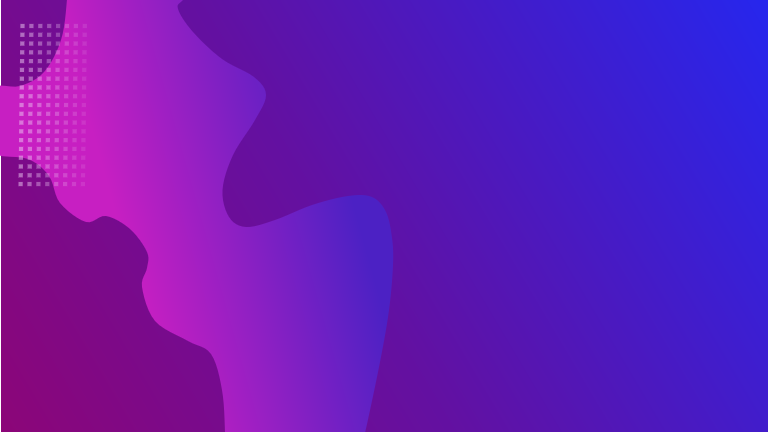
Write a WebGL 2 fragment shader that draws this background.

```glsl
#version 300 es
precision highp float;
// Diagonal plum-to-blue backdrop crossed by a flowing magenta-to-violet band.
// Both band edges are Catmull-Rom splines, turned into signed distances by
// counting row crossings; a fading grid of small squares sits on the upper left.

uniform vec2 u_resolution;
out vec4 outColor;

// Design units: the canvas is GRID units high, origin at the lower left.
const float GRID = 432.0;

// Backdrop gradient
const vec2 BACK_DIR = vec2(0.86, 0.51);
const float BACK_LENGTH = 880.0;
const float BACK_MID = 0.45;
const vec3 PLUM = vec3(0.55, 0.02, 0.47);
const vec3 PURPLE = vec3(0.385, 0.065, 0.635);
const vec3 BLUE = vec3(0.15, 0.15, 0.93);

// Band gradient
const vec2 BAND_DIR = vec2(0.96, 0.27);
const float BAND_START = 170.0;
const float BAND_END = 400.0;
const vec3 MAGENTA = vec3(0.78, 0.12, 0.76);
const vec3 VIOLET = vec3(0.30, 0.13, 0.77);

// Grid of squares
const vec2 DOT_ORIGIN = vec2(22.5, 406.0);
const vec2 DOT_STEP = vec2(8.9, 8.78);
const vec2 DOT_COUNT = vec2(8.0, 19.0);
const float DOT_HALF = 2.1;
const float DOT_SHEAR = 0.012;
const vec3 DOT_COLOR = vec3(0.93, 0.80, 0.95);

const float MARGIN = 1.0; // white strip beside the backdrop

// Spline knots of the band's edges, from top to bottom
const int KNOTS = 23;
const int STEPS = 6;
const vec2 LEFT_EDGE[KNOTS] = vec2[KNOTS](
  vec2(68, 472), vec2(67, 433), vec2(61, 392), vec2(44, 360), vec2(20, 346),
  vec2(-8, 344), vec2(-20, 312), vec2(-8, 279.5), vec2(28, 273), vec2(49, 256),
  vec2(60, 229), vec2(86, 210), vec2(106, 216), vec2(130, 203), vec2(147, 180),
  vec2(147, 164), vec2(142, 145), vec2(155, 111), vec2(188, 91), vec2(211, 78),
  vec2(222, 42), vec2(225, -1), vec2(225, -40));
const vec2 RIGHT_EDGE[KNOTS] = vec2[KNOTS](
  vec2(210, 457), vec2(184, 433), vec2(178, 423), vec2(193, 400), vec2(222, 373),
  vec2(254, 355), vec2(266, 337), vec2(255, 312), vec2(233, 277), vec2(222.5, 242),
  vec2(229, 215), vec2(246, 205), vec2(275, 212), vec2(312, 227), vec2(348, 236),
  vec2(372, 235), vec2(386, 220), vec2(392, 194), vec2(393, 167), vec2(389, 122),
  vec2(380, 70), vec2(365, -1), vec2(355, -40));

vec2 catmullRom(vec2 a, vec2 b, vec2 c, vec2 d, float t) {
  return b + 0.5 * t * (c - a + t * (2.0 * a - 5.0 * b + 4.0 * c - d
       + t * (3.0 * (b - c) + d - a)));
}

float segmentDistance(vec2 p, vec2 a, vec2 b) {
  vec2 ab = b - a;
  vec2 ap = p - a;
  return length(ap - ab * clamp(dot(ap, ab) / dot(ab, ab), 0.0, 1.0));
}

// Signed distance to a spline: positive on its right side.
float edgeDistance(vec2 p, vec2 knots[KNOTS]) {
  float nearest = GRID;
  float side = -1.0;
  vec2 a = knots[1];
  for (int i = 1; i < KNOTS - 2; i++) {
    for (int j = 1; j <= STEPS; j++) {
      vec2 b = catmullRom(knots[i - 1], knots[i], knots[i + 1], knots[i + 2],
                          float(j) / float(STEPS));
      nearest = min(nearest, segmentDistance(p, a, b));
      if ((a.y > p.y) != (b.y > p.y)) {
        float crossing = mix(a.x, b.x, (p.y - a.y) / (b.y - a.y));
        if (crossing < p.x) side = -side;
      }
      a = b;
    }
  }
  return side * nearest;
}

float coverage(float inside, float pixel) {
  return clamp(0.5 + inside / pixel, 0.0, 1.0);
}

vec3 backdrop(vec2 p) {
  float t = dot(p, BACK_DIR) / BACK_LENGTH;
  vec3 lower = mix(PLUM, PURPLE, clamp(t / BACK_MID, 0.0, 1.0));
  return mix(lower, BLUE, clamp((t - BACK_MID) / (1.0 - BACK_MID), 0.0, 1.0));
}

// Opacity of the square grid, fading toward the right.
float dotGrid(vec2 p, float pixel) {
  vec2 q = p - DOT_ORIGIN;
  q.x -= q.y * DOT_SHEAR;
  q.y = -q.y;
  vec2 cell = clamp(round(q / DOT_STEP), vec2(0.0), DOT_COUNT - 1.0);
  vec2 d = abs(q - cell * DOT_STEP);
  float fade = mix(0.5, 0.13, cell.x / (DOT_COUNT.x - 1.0));
  return fade * coverage(DOT_HALF - max(d.x, d.y), pixel);
}

void main() {
  float pixel = GRID / u_resolution.y;
  vec2 p = gl_FragCoord.xy * pixel;

  vec3 color = mix(vec3(1.0), backdrop(p), coverage(p.x - MARGIN, pixel));

  float band = min(edgeDistance(p, LEFT_EDGE), -edgeDistance(p, RIGHT_EDGE));
  float t = clamp((dot(p, BAND_DIR) - BAND_START) / (BAND_END - BAND_START), 0.0, 1.0);
  color = mix(color, mix(MAGENTA, VIOLET, t), coverage(band, pixel));

  color = mix(color, DOT_COLOR, dotGrid(p, pixel));
  outColor = vec4(color, 1.0);
}
```
